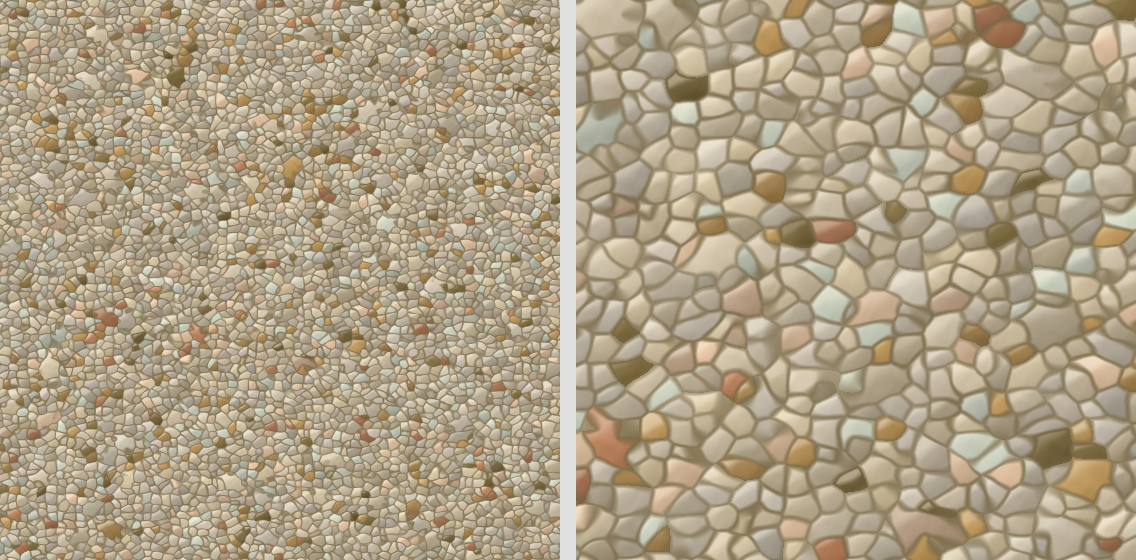
Left, the full canvas; right, a detail of the centre.
Reproduce this texture procedurally as a three.js fragment shader.

```glsl
// Fine washed gravel: small rounded grains in tan, grey and cream with a few
// larger, ochre, pink and mint stones. A size-weighted cellular pattern gives
// each grain its outline; its cell offset gives the shading and the bright rim.

#define GRAINS vec2(59.0, 69.0)          // grains across and up
#define BIG_SHARE 0.035                  // share of large stones
#define GAP_WIDTH 0.30                   // softness of the dark joints
#define GAP_DEPTH 0.80
#define RELIEF 0.075                     // light and shade over each grain
#define GLINT 0.55                       // strength of the bright rims
#define LIGHT_DIR vec2(-0.55, 0.83)
#define GAP_COLOR vec3(0.47, 0.41, 0.28)
#define GREY_COLOR vec3(0.725, 0.69, 0.635)
#define TAN_COLOR vec3(0.735, 0.675, 0.555)
#define GLINT_COLOR vec3(0.97, 0.94, 0.87)

varying vec2 vUv;

vec3 hash3(vec2 cell) {
  vec3 h = fract(cell.xyx * vec3(0.1031, 0.1030, 0.0973));
  h += dot(h, h.yxz + 33.33);
  return fract((h.xxy + h.yzz) * h.zyx);
}

// Layered sines, about -1 to 1
float ripple(vec2 p) {
  return (sin(p.x * 1.3 + 2.0 * sin(p.y * 0.9))
        + sin(p.y * 1.7 + 1.6 * sin(p.x * 1.1 + 2.0))
        + sin(dot(p, vec2(2.1, -1.6)) + sin(p.x * 2.3))) / 3.0;
}

// Extra radius of a grain: mostly small, rarely large
float grainSize(vec3 rnd) {
  float big = step(1.0 - BIG_SHARE, rnd.x);
  return 0.28 * rnd.y * rnd.y + big * (0.35 + 0.35 * rnd.z);
}

// Nearest grain: gap receives the distance to its outline,
// offset the place within the grain, owner its cell
void findGrain(vec2 p, out float gap, out vec2 offset, out vec2 owner) {
  vec2 base = floor(p);
  float nearest = 9.0;
  float second = 9.0;
  offset = vec2(0.0);
  owner = base;
  for (int j = -2; j <= 2; j++) {
    for (int i = -2; i <= 2; i++) {
      vec2 cell = base + vec2(float(i), float(j));
      vec3 place = hash3(cell);
      vec3 shape = hash3(cell + 71.0);
      vec2 d = p - cell - 0.08 - 0.84 * place.xy;

      // Turn and stretch each grain on its own
      float turn = 3.1416 * place.z;
      vec2 axis = vec2(cos(turn), sin(turn));
      float stretch = 1.0 + 0.35 * shape.z;
      vec2 local = vec2(dot(d, axis) / stretch,
                        dot(d, vec2(-axis.y, axis.x)) * stretch);
      float size = grainSize(shape);
      float dist = length(local) - size;
      if (dist < nearest) {
        second = nearest;
        nearest = dist;
        offset = d / (0.55 + size);
        owner = cell;
      } else {
        second = min(second, dist);
      }
    }
  }
  gap = second - nearest;
}

// Common grey to tan grains, with rare tinted ones
vec3 grainColor(vec2 cell) {
  vec3 rnd = hash3(cell + 137.0);
  vec3 color = mix(GREY_COLOR, TAN_COLOR, rnd.x);
  float kind = rnd.y;
  if (kind < 0.025) color = vec3(0.48, 0.41, 0.25);       // dark olive
  else if (kind < 0.075) color = vec3(0.66, 0.53, 0.33);  // ochre
  else if (kind < 0.095) color = vec3(0.67, 0.47, 0.34);  // rust
  else if (kind < 0.16) color = vec3(0.78, 0.67, 0.56);   // pink
  else if (kind < 0.24) color = vec3(0.73, 0.745, 0.68);  // mint grey
  return color * (0.88 + 0.26 * rnd.z);
}

void main() {
  // Slight bending breaks up the straight cell borders
  vec2 p = vUv * GRAINS;
  p += 0.13 * vec2(ripple(p * 1.5), ripple(p.yx * 1.5 + 9.0));

  float gap;
  vec2 offset;
  vec2 owner;
  findGrain(p, gap, offset, owner);

  // Grain body with soft relief and faint mottling
  float facing = dot(offset, LIGHT_DIR);
  vec3 color = grainColor(owner);
  color += RELIEF * clamp(facing, -1.0, 1.0);
  color += 0.018 * ripple(p * 4.0) + 0.014 * ripple(vUv * 24.0);

  // Bright rim on the lit side, varying from grain to grain
  float rim = smoothstep(0.15, 0.65, facing) * smoothstep(0.08, 0.25, gap);
  float shine = hash3(owner + 211.0).x;
  color = mix(color, GLINT_COLOR, GLINT * rim * (0.3 + 0.7 * shine));

  // Dark joints between grains, uneven in depth
  float joint = 1.0 - smoothstep(0.0, GAP_WIDTH, gap);
  float depth = GAP_DEPTH * (0.85 + 0.25 * ripple(p * 0.8 + 4.0));
  color = mix(color, GAP_COLOR, joint * depth);

  gl_FragColor = vec4(clamp(color, 0.0, 1.0), 1.0);
}
```
